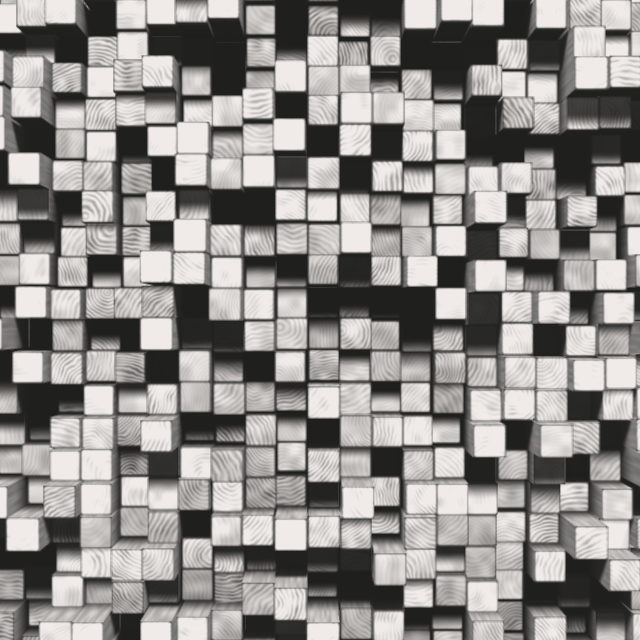
Give the GLSL for this texture, as a Shadertoy shader.

```glsl
// A wall of square wooden blocks pushed out to uneven depths, lit from above.

const float BLOCKS = 20.8;       // blocks across the canvas
const float EYE_DISTANCE = 24.0; // in block widths
const float MAX_DEPTH = 2.05;
const float LIGHT_SLOPE = 0.58;
const vec3 SHADOW_COLOR = vec3(0.122, 0.122, 0.114);
const vec3 WOOD_COLOR = vec3(0.94, 0.922, 0.912);

float hash(vec2 p, float seed) {
    vec3 q = fract(vec3(p.xyx + seed * 7.31) * vec3(0.1031, 0.1030, 0.0973));
    q += dot(q, q.yzx + 33.33);
    return fract((q.x + q.y) * q.z);
}

float noise(vec2 p) {
    vec2 i = floor(p), f = fract(p);
    f = f * f * (3.0 - 2.0 * f);
    return mix(mix(hash(i, 1.0), hash(i + vec2(1, 0), 1.0), f.x),
               mix(hash(i + vec2(0, 1), 1.0), hash(i + vec2(1, 1), 1.0), f.x), f.y);
}

// Panels of five columns sit at slightly different heights
float columnShift(float column) {
    return 0.5 * hash(vec2(floor(column / 5.0), 3.0), 2.0) + 0.1 * hash(vec2(column, 5.0), 3.0);
}

vec2 blockAt(vec2 p) {
    float column = floor(p.x);
    return vec2(column, floor(p.y - columnShift(column)));
}

vec2 blockCenter(vec2 id) {
    vec2 jitter = vec2(hash(id, 12.0), hash(id, 13.0)) - 0.5;
    return id + 0.5 + vec2(0.0, columnShift(id.x)) + 0.07 * jitter;
}

float blockHalf(vec2 id) {
    return 0.465 + 0.035 * hash(id, 4.0);
}

// Random depths, with some deep pits and broad hollows
float blockDepth(vec2 id) {
    float pit = step(0.13, hash(id, 5.0));
    float hollow = 0.62 + 0.5 * smoothstep(0.25, 0.7, noise(id * 0.33 + 8.0));
    return MAX_DEPTH * (0.04 + 0.96 * min(hash(id, 6.0) * hollow, 1.0) * pit);
}

// Distance along the ray to a box, or a large value; also gives the normal
float hitBox(vec3 origin, vec3 dir, vec3 center, vec3 halfSize, out vec3 normal) {
    vec3 inv = 1.0 / dir;
    vec3 mid = (center - origin) * inv;
    vec3 extent = abs(inv) * halfSize;
    vec3 enter = mid - extent, leave = mid + extent;
    float tNear = max(max(enter.x, enter.y), enter.z);
    float tFar = min(min(leave.x, leave.y), leave.z);
    normal = -sign(dir) * step(enter.yzx, enter.xyz) * step(enter.zxy, enter.xyz);
    return tNear < tFar ? tNear : 1e5;
}

// Soft shadow from the blocks higher up the same column
float lightReaching(vec3 point) {
    float lit = 1.0;
    vec2 id = blockAt(point.xy);
    for (int k = 1; k <= 4; k++) {
        vec2 above = id + vec2(0.0, float(k));
        float rise = max(blockCenter(above).y - 0.48 - point.y, 0.0);
        float excess = blockDepth(above) - point.z - rise * LIGHT_SLOPE;
        lit *= 1.0 - smoothstep(-0.02, 0.24 + 0.12 * rise, excess);
    }
    return lit;
}

// Growth rings around a distant pith; 0 in pale wood, 1 on a dark ring
float woodGrain(vec2 p, vec2 id) {
    float angle = 6.2832 * hash(id, 7.0);
    vec2 pith = vec2(cos(angle), sin(angle)) * mix(0.35, 2.4, hash(id, 8.0));
    vec2 spot = p + id * 3.7;
    float radius = length(p - pith) + 0.13 * noise(spot * 3.0) + 0.03 * noise(spot * 9.0);
    float rings = 0.5 + 0.5 * sin(radius * mix(36.0, 66.0, hash(id, 9.0)));
    return rings * (0.15 + 0.95 * noise(spot * 4.0 + 9.0));
}

float faceTone(vec2 p, vec2 id, float halfSize, float depth) {
    float tone = 0.66 + 0.29 * depth / MAX_DEPTH + 0.3 * (hash(id, 10.0) - 0.35);
    tone += 0.13 * (id.y / BLOCKS - 0.45);
    tone -= mix(0.05, 0.45, pow(hash(id, 11.0), 1.6)) * woodGrain(p, id);
    tone += 0.2 * (noise(p * 3.0 + id * 5.3) - 0.5) + 0.08 * p.y;
    vec2 corner = abs(p) - halfSize + 0.1;
    float edge = length(max(corner, 0.0)) - 0.1;
    return tone * (1.0 - 0.75 * smoothstep(-0.06, 0.015, edge));
}

float wallTone(vec2 p) {
    vec3 eye = vec3(vec2(0.5 * BLOCKS), EYE_DISTANCE);
    vec3 dir = normalize(vec3(p, 0.0) - eye + vec3(1e-4, 1.3e-4, 0.0));
    float nearest = 1e4;
    vec3 normal = vec3(0.0);
    vec2 hitId = vec2(0.0);
    for (int x = -1; x <= 1; x++)
    for (int y = -1; y <= 1; y++) {
        vec2 id = blockAt(p + vec2(x, 0)) + vec2(0, y);
        float depth = 0.5 * blockDepth(id);
        vec3 n;
        float t = hitBox(eye, dir, vec3(blockCenter(id), depth), vec3(vec2(blockHalf(id)), depth), n);
        if (t < nearest) { nearest = t; normal = n; hitId = id; }
    }
    if (nearest > 9e3) return 0.0;

    vec3 point = eye + dir * nearest;
    vec2 local = point.xy - blockCenter(hitId);
    float depth = blockDepth(hitId);
    float lit = lightReaching(point + normal * 0.07);
    if (normal.z > 0.5) {
        float ambient = 0.13 * smoothstep(0.2, 1.3, depth);
        return faceTone(local, hitId, blockHalf(hitId), depth) * mix(ambient, 1.0, lit);
    }

    // Sides: bright on top, grey left and right, nearly black underneath
    float along = normal.x != 0.0 ? local.y : local.x;
    float streak = 0.8 + 0.3 * noise(vec2(along * 14.0, point.z * 1.5) + hitId * 4.1);
    float facing = normal.y > 0.5 ? 0.7 : (normal.y < -0.5 ? 0.05 : 0.4);
    float fade = smoothstep(0.0, 1.4, point.z);
    return facing * streak * fade * (0.08 + 0.92 * lit);
}

void mainImage(out vec4 fragColor, in vec2 fragCoord) {
    vec2 uv = fragCoord / iResolution.y;
    float tone = 0.0;
    // Average a small patch for a gentle photographic softness
    for (int x = -1; x <= 1; x++)
    for (int y = -1; y <= 1; y++) {
        vec2 offset = vec2(x, y) * 0.0011;
        tone += clamp(wallTone((uv + offset) * BLOCKS) * 1.16, 0.0, 1.0) / 9.0;
    }
    fragColor = vec4(mix(SHADOW_COLOR, WOOD_COLOR, tone), 1.0);
}
```
